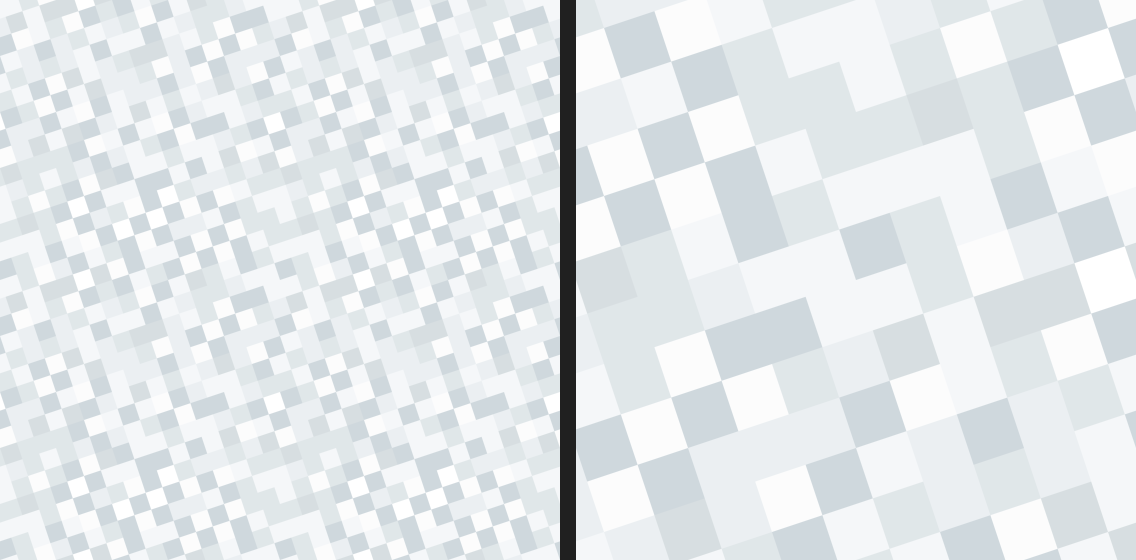
Left, the full canvas; right, a detail of the centre.
This pattern is drawn by a three.js fragment shader. Its source:

```glsl
varying vec2 vUv;

const float REPEATS = 2.0;             // tiles across and down
const vec2 GRID_AXIS = vec2(15.0, 5.0); // cells stepped along each grid axis per tile
const float WRAP = 50.0;               // wrapped id range of one tile
const float CONTRAST = 0.4;            // how strongly a cell opposes its neighbours

float hash(vec2 p) {
  return fract(sin(dot(p, vec2(127.1, 311.7))) * 43758.5453);
}

// Integer id of a slanted cell, equal for cells one tile apart
vec2 wrapCell(vec2 cell) {
  vec2 id = vec2(3.0 * cell.x - cell.y, cell.x + 3.0 * cell.y);
  return floor(mod(id + 0.5, WRAP));
}

float cellNoise(vec2 cell) {
  return hash(wrapCell(cell)) - 0.5;
}

// Random rank from 0 to 1 that tends to differ from the four neighbours
float cellRank(vec2 cell, float contrast) {
  float value = cellNoise(cell);
  vec2 side = vec2(1.0, 0.0);
  for (int i = 0; i < 4; i++) {
    value -= contrast * cellNoise(cell + side);
    side = vec2(-side.y, side.x);
  }
  float deviation = sqrt((1.0 + 4.0 * contrast * contrast) / 12.0);
  return 1.0 / (1.0 + exp(-1.7 * value / deviation));
}

// Flat blue-grey tones, dark to white
vec3 tone(float rank) {
  vec3 color = vec3(0.812, 0.847, 0.867);
  color = mix(color, vec3(0.843, 0.871, 0.882), step(0.18, rank));
  color = mix(color, vec3(0.879, 0.905, 0.914), step(0.26, rank));
  color = mix(color, vec3(0.922, 0.938, 0.949), step(0.46, rank));
  color = mix(color, vec3(0.962, 0.969, 0.977), step(0.65, rank));
  color = mix(color, vec3(0.988, 0.989, 0.990), step(0.85, rank));
  return mix(color, vec3(1.0), step(0.96, rank));
}

vec3 cellColor(vec2 cell) {
  return tone(cellRank(cell, CONTRAST));
}

void main() {
  // Slanted grid coordinates
  vec2 p = vUv * REPEATS;
  vec2 q = vec2(dot(p, GRID_AXIS), dot(p, vec2(-GRID_AXIS.y, GRID_AXIS.x)));

  // Blend the four nearest cells across one pixel at their edges
  float pixel = max(length(vec2(dFdx(q.x), dFdy(q.x))), 0.0001);
  vec2 cell = floor(q - 0.5);
  vec2 edge = clamp((q - cell - 1.0) / pixel + 0.5, 0.0, 1.0);
  vec3 lower = mix(cellColor(cell), cellColor(cell + vec2(1.0, 0.0)), edge.x);
  vec3 upper = mix(cellColor(cell + vec2(0.0, 1.0)), cellColor(cell + 1.0), edge.x);

  gl_FragColor = vec4(mix(lower, upper, edge.y), 1.0);
}
```
